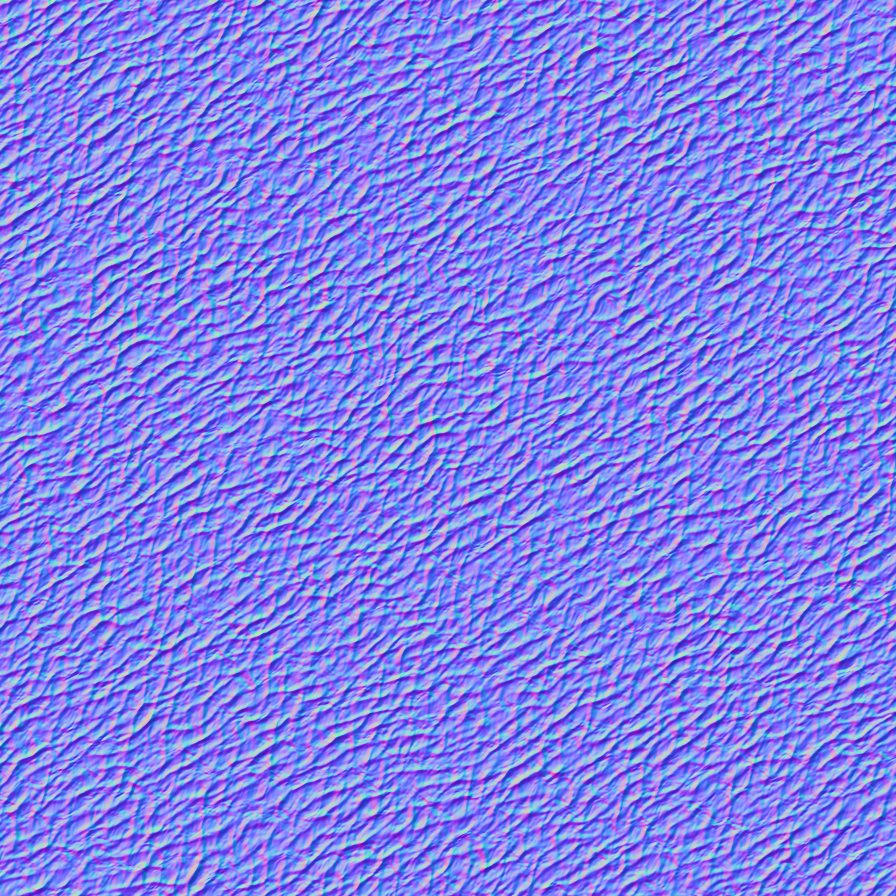
A WebGL 2 fragment shader for this texture map:

```glsl
#version 300 es
precision highp float;
// Tangent-space normal map of creased leather. Three families of wandering,
// broken grooves cut a height field into slanted lozenges, fine grain is added,
// and the slope of that field is encoded as colour (green points down).

#define CREASE_DEPTH 0.0026
#define CREASE_WIDTH 0.0026
#define SOFT_SIDE 1.45
#define PILLOW 0.30
#define WANDER 0.62
#define GRAIN_FREQ 150.0
#define GRAIN_DEPTH 0.0034
#define SAMPLE_STEP 0.0008

uniform vec2 u_resolution;
out vec4 fragColor;

float hash(vec2 cell) {
    vec3 h = fract(vec3(cell.xyx) * vec3(0.1031, 0.1030, 0.0973));
    h += dot(h, h.yzx + 33.33);
    return fract((h.x + h.y) * h.z);
}

// Value noise with a quintic fade, so that its slope is continuous
float noise(vec2 p) {
    vec2 cell = floor(p);
    vec2 f = p - cell;
    vec2 fade = f * f * f * (f * (f * 6.0 - 15.0) + 10.0);
    float low = mix(hash(cell), hash(cell + vec2(1.0, 0.0)), fade.x);
    float high = mix(hash(cell + vec2(0.0, 1.0)), hash(cell + 1.0), fade.x);
    return mix(low, high, fade.y);
}

// Coordinates along and across a direction given in degrees
vec2 alongAcross(vec2 p, float degrees) {
    float a = radians(degrees);
    vec2 dir = vec2(cos(a), sin(a));
    return vec2(dot(p, dir), dot(p, vec2(-dir.y, dir.x)));
}

// One family of roughly parallel grooves; returns the depth of the cut
float creases(vec2 p, float degrees, float spacing, float seed) {
    vec2 q = alongAcross(p, degrees);
    float bend = 1.3 * noise(q * 5.0 + seed)
               + WANDER * noise(q * vec2(31.0, 24.0) + seed * 1.7)
               + 0.17 * noise(q * 85.0 + seed * 2.3);
    float row = q.y / spacing + bend;
    float offset = fract(row) - 0.5;
    float line = floor(row);

    // Each groove fades in and out along its length
    float strength = noise(vec2(q.x * 30.0 + seed, line * 7.31 + seed));
    strength = mix(0.3, 1.15, smoothstep(0.1, 0.8, strength));

    // The upper bank of a groove is gentler than the lower one
    float bank = CREASE_WIDTH * (offset > 0.0 ? SOFT_SIDE : 1.0);
    float d = offset * spacing / bank;
    float cut = exp(-d * d);
    float shoulder = 1.0 - smoothstep(0.0, 0.5, abs(offset));
    return strength * (cut + PILLOW * shoulder * shoulder);
}

// Fine wrinkles, slightly stretched along the main slant
float grain(vec2 p) {
    vec2 q = alongAcross(p, 38.0) * vec2(0.85, 1.1) * GRAIN_FREQ;
    q += 1.2 * noise(q * 0.4 + 5.0);
    vec2 fine = alongAcross(q, 63.0) * 2.0 + 17.0;
    return noise(q + 40.0) + 0.38 * noise(fine);
}

float height(vec2 p) {
    float cut = creases(p, 39.0, 0.0172, 11.0)
              + 0.85 * creases(p, 17.0, 0.0190, 47.0)
              + 0.75 * creases(p, 76.0, 0.0195, 83.0);
    return GRAIN_DEPTH * grain(p) - CREASE_DEPTH * cut;
}

void main() {
    vec2 p = gl_FragCoord.xy / u_resolution.y;

    // Central differences, never finer than half a pixel
    float e = max(SAMPLE_STEP, 0.5 / u_resolution.y);
    vec2 dx = vec2(e, 0.0);
    vec2 dy = vec2(0.0, e);
    vec2 slope = vec2(height(p + dx) - height(p - dx),
                      height(p + dy) - height(p - dy)) / (2.0 * e);

    // Encode the normal with its green axis pointing down
    vec3 normal = normalize(vec3(-slope.x, slope.y, 1.0));
    fragColor = vec4(0.5 + 0.5 * normal, 1.0);
}
```
